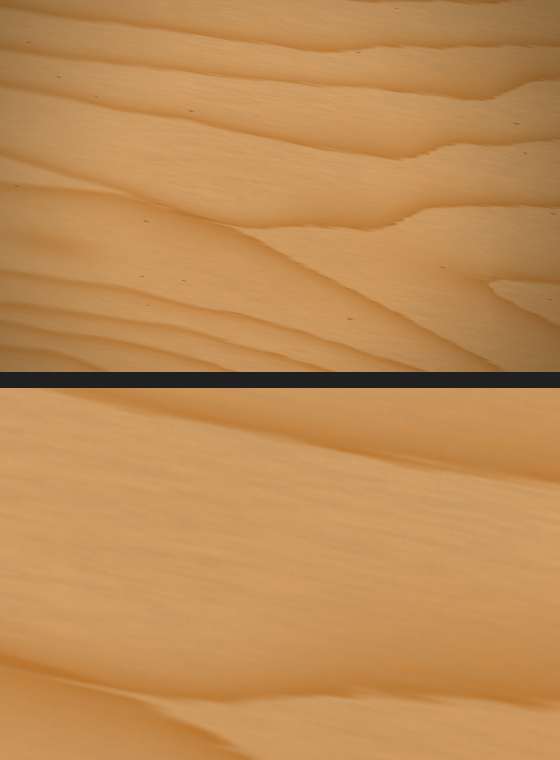
Top: the whole. Bottom: its middle third, enlarged.
Write a Shadertoy shader that draws this texture.

```glsl
// Planed pine board: honey-coloured wood crossed by orange growth rings.
// Each ring is a curve with one crisp side and one side that fades away;
// two cathedral tips, fine fibres, small flecks and a vignette complete it.

const vec3 PALE_WOOD = vec3(0.805, 0.612, 0.398);
const vec3 LATE_WOOD = vec3(0.715, 0.455, 0.185);
const vec3 FLECK_BROWN = vec3(0.46, 0.29, 0.14);
const float GRAIN_SLOPE = 0.2;

float hash(vec2 p) {
    vec3 q = fract(p.xyx * 0.1031);
    q += dot(q, q.yzx + 33.33);
    return fract((q.x + q.y) * q.z);
}

float noise(vec2 p) {
    vec2 i = floor(p), f = fract(p);
    f = f * f * (3.0 - 2.0 * f);
    return mix(mix(hash(i), hash(i + vec2(1, 0)), f.x),
               mix(hash(i + vec2(0, 1)), hash(i + vec2(1, 1)), f.x), f.y);
}

float softMin(float a, float b, float k) {
    float h = max(k - abs(a - b), 0.0) / k;
    return min(a, b) - h * h * k * 0.25;
}

float bump(float x, float radius) {
    return exp(-x * x / (radius * radius));
}

// Latewood density: crisp where d crosses zero, fading for positive d.
float ringDensity(float d, float crispness, float fade) {
    return smoothstep(-crispness, crispness, d) * exp(-max(d, 0.0) / fade);
}

float overlay(float a, float b) {
    return 1.0 - (1.0 - a) * (1.0 - b);
}

// Rings of the upper half slope down to a kink, then step up again.
float upperRings(vec2 p, float jag, float crispness) {
    // start height, slope, kink position, step position
    const vec4 RINGS[5] = vec4[5](
        vec4(-0.030, 0.030, 1.27, 1.27), vec4(0.016, 0.141, 0.90, 0.90),
        vec4(0.133, 0.112, 1.25, 1.29), vec4(0.230, 0.190, 1.07, 1.06),
        vec4(0.418, 0.310, 0.625, 1.00));
    const float LIFT[5] = float[5](0.02, 0.018, 0.065, 0.05, 0.055);
    float density = 0.0;
    for (int i = 0; i < 5; i++) {
        vec4 r = RINGS[i];
        float edge = r.x + r.y * softMin(p.x, r.z, 0.12)
                   - LIFT[i] * smoothstep(r.w, r.w + 0.18, p.x)
                   + 0.016 * (noise(vec2(p.x * 6.0, float(i) * 7.0)) - 0.5);
        float fade = 0.021 + LIFT[i] * 0.5 * bump(p.x - r.w, 0.23);
        density = overlay(density, 0.88 * ringDensity(edge - p.y + jag, crispness, fade));
    }
    return density;
}

// Rings of the lower half bend downwards and fade below their edge.
float lowerRings(vec2 p, float jag, float crispness) {
    // start height, slope, curvature
    const vec3 RINGS[4] = vec3[4](
        vec3(0.727, 0.12, 0.107), vec3(0.810, 0.08, 0.145),
        vec3(0.869, 0.10, 0.165), vec3(0.928, 0.08, 0.56));
    float density = 0.0;
    for (int i = 0; i < 4; i++) {
        float edge = RINGS[i].x + p.x * (RINGS[i].y + p.x * RINGS[i].z)
                   + 0.012 * (noise(vec2(p.x * 6.0, float(i) * 5.0 + 50.0)) - 0.5);
        density = overlay(density, 0.85 * ringDensity(p.y - edge + jag, crispness, 0.017));
    }
    return density;
}

// Lower arm of the large fork; at the left it splits off a pale lens.
float forkArm(vec2 p, float jag, float crispness) {
    float edge = -softMin(-0.49 - 0.09 * p.x, -0.418 - 0.31 * p.x, 0.02)
               + 0.21 * max(p.x - 0.62, 0.0);
    float fade = 0.030 + 0.022 * bump(p.x - 0.5, 0.25);
    return 0.80 * ringDensity(p.y - edge + jag, crispness, fade);
}

// A pale parabolic tip opening to the right, wrapped in latewood.
float cathedralTip(vec2 p, vec2 apex, float slope, float spread, float crispness) {
    vec2 q = p - apex;
    q.y -= slope * q.x;
    float d = q.x > 0.0 ? abs(q.y) - spread * sqrt(q.x) : length(q * vec2(0.25, 1.0));
    return 0.72 * ringDensity(d, crispness, 0.036);
}

// Sparse short dark dashes, at most one per cell.
float flecks(vec2 grain, vec2 cells, float share) {
    vec2 id = floor(grain * cells);
    vec2 center = 0.25 + 0.5 * vec2(hash(id + 11.0), hash(id + 37.0));
    vec2 q = (fract(grain * cells) - center) / cells;
    float size = mix(0.5, 1.0, hash(id + 71.0));
    float d = length(q / (vec2(0.011, 0.0032) * size));
    return step(1.0 - share, hash(id)) * (1.0 - smoothstep(0.3, 1.2, d));
}

void mainImage(out vec4 fragColor, in vec2 fragCoord) {
    // Unit height, measured down from the top edge
    vec2 p = vec2(fragCoord.x, iResolution.y - fragCoord.y) / iResolution.y;
    vec2 grain = vec2(p.x, p.y - GRAIN_SLOPE * p.x);

    // Fibres, sharper towards the middle and right
    float focus = smoothstep(0.0, 0.75, p.x);
    float fibre = noise(grain * vec2(16.0, 190.0)) - 0.5;
    float fineFibre = noise(grain * vec2(45.0, 310.0) + 90.0) - 0.5;
    float cloud = noise(grain * vec2(3.0, 14.0) + 20.0) - 0.5;
    float jag = (0.4 + 0.6 * focus) * 0.009 * fibre + 0.004 * cloud;
    float crispness = mix(0.013, 0.006, focus);

    // Latewood
    float late = upperRings(p, jag, crispness);
    late = overlay(late, lowerRings(p, jag, crispness));
    late = overlay(late, forkArm(p, jag, crispness));
    late = overlay(late, cathedralTip(p + vec2(0.0, jag), vec2(1.315, 0.767), 0.28, 0.125, crispness));
    vec2 stain = (grain - vec2(0.13, 0.629)) / vec2(0.14, 0.034);
    late = overlay(late, 0.40 * exp(-dot(stain, stain)));
    late *= 1.0 + (0.2 + 0.35 * focus) * fibre + 0.2 * fineFibre;
    late += 0.10 * smoothstep(0.3, 0.9, p.y) + 0.10 * cloud;

    // Colour and surface
    vec3 color = mix(PALE_WOOD, LATE_WOOD, clamp(late, 0.0, 1.0));
    color *= 1.0 + (0.015 + 0.02 * focus) * fibre + 0.03 * fineFibre;
    color *= 1.0 + 0.014 * (noise(p * 300.0) - 0.5);
    color = mix(color, FLECK_BROWN, 0.45 * flecks(grain, vec2(9.0, 13.0), 0.10));

    // Vignette, warmer in the shade
    float radius = length((p - vec2(0.70, 0.53)) * vec2(0.95, 1.0));
    float shade = smoothstep(0.33, 1.08, radius);
    color *= 1.0 - shade * vec3(0.35, 0.36, 0.42);
    fragColor = vec4(color, 1.0);
}
```
